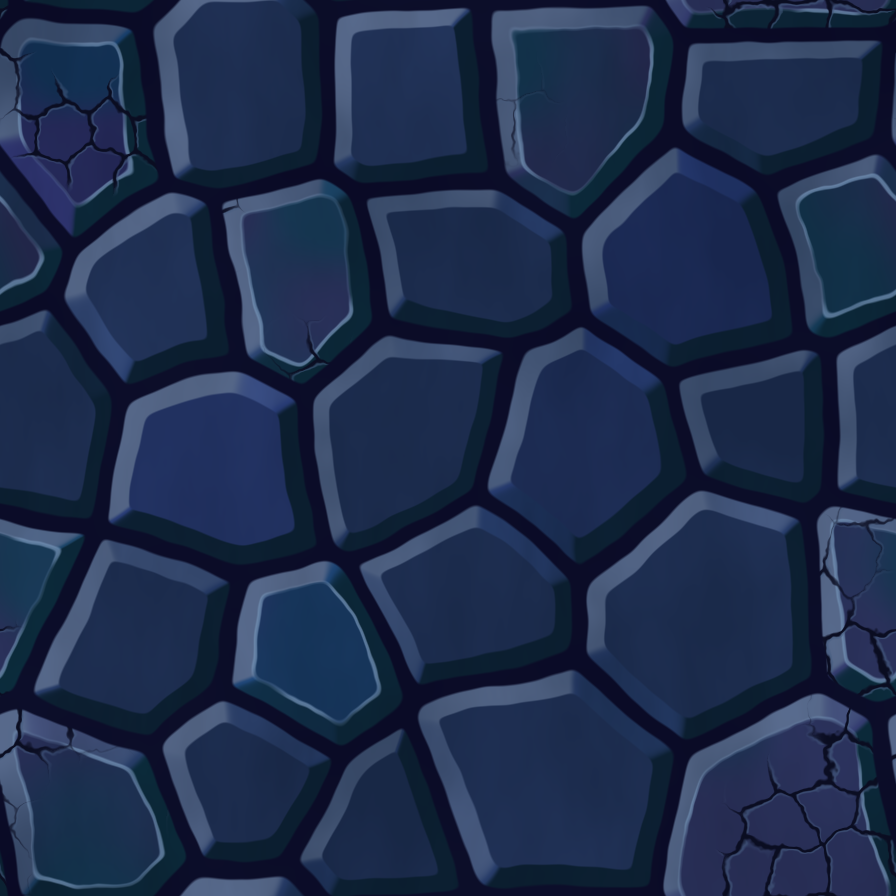
Reproduce this texture procedurally as a Shadertoy shader.

```glsl
struct Stone {
    vec2 id;
    float edge;    // distance to the border, in canvas units
    float facing;  // how far the nearest side turns to the light
};

vec3 hash(vec2 p) {
    vec3 q = fract(p.xyx * vec3(0.1031, 0.1030, 0.0973));
    q += dot(q, q.yxz + 33.33);
    return fract((q.xxy + q.yzz) * q.zyx);
}

// Value noise that wraps after the given number of cells
float noise(vec2 uv, vec2 period) {
    vec2 p = uv * period, c = floor(p), f = p - c;
    f = f * f * (3.0 - 2.0 * f);
    vec2 a = mod(c, period), b = mod(c + 1.0, period);
    return mix(mix(hash(a).x, hash(vec2(b.x, a.y)).x, f.x),
               mix(hash(vec2(a.x, b.y)).x, hash(b).x, f.x), f.y);
}

float fbm(vec2 uv, vec2 period) {
    float sum = 0.0, amp = 0.53;
    for (int i = 0; i < 4; i++) {
        sum += amp * noise(uv, period);
        uv += 0.37;
        period *= 2.0;
        amp *= 0.5;
    }
    return sum;
}

// Cell centre in xy, cell weight in z
vec3 site(vec2 cell, float n) {
    vec2 id = mod(cell, n);
    vec3 h = hash(id + n * 3.0);
    float rowShift = 0.5 * mod(id.y, 2.0);
    return vec3(cell + 0.5 + 0.55 * (h.xy - 0.5) + vec2(rowShift - 0.25, 0.0), 0.28 * h.z);
}

// Weighted Voronoi cells with slightly rounded corners
Stone stones(vec2 uv, float n) {
    vec2 p = uv * n, base = floor(p), owner = base;
    vec3 own = vec3(0.0);
    float best = 1e5;
    for (int y = -2; y <= 2; y++)
    for (int x = -2; x <= 2; x++) {
        vec2 cell = base + vec2(x, y);
        vec3 s = site(cell, n);
        float power = dot(p - s.xy, p - s.xy) - s.z;
        if (power < best) { best = power; owner = cell; own = s; }
    }
    float sum = 1e-30, light = 0.0;
    for (int y = -2; y <= 2; y++)
    for (int x = -2; x <= 2; x++) {
        vec2 cell = base + vec2(x, y);
        if (cell == owner) continue;
        vec3 s = site(cell, n);
        vec2 across = s.xy - own.xy;
        float span = length(across);
        float power = dot(p - s.xy, p - s.xy) - s.z;
        float w = exp(-60.0 * (power - best) / (2.0 * span));
        sum += w;
        light += w * dot(across / span, vec2(-0.75, 0.66));
    }
    return Stone(mod(owner, n), -log(sum) / (60.0 * n), light / sum);
}

void mainImage(out vec4 fragColor, in vec2 fragCoord) {
    vec2 uv = fragCoord / iResolution.xy;
    float soft = max(0.0013, 0.8 / iResolution.y);

    // Gently bent outlines
    vec2 bend = vec2(fbm(uv, vec2(6)), fbm(uv + 0.43, vec2(6))) - 0.5;
    Stone s = stones(uv + 0.03 * bend, 5.0);
    vec3 h = hash(s.id + 41.0);
    float worn = step(0.68, h.z);

    // Painted faces
    float cloud = fbm(uv, vec2(5));
    float brush = fbm(uv + 0.05 * bend, vec2(22, 7));
    float tone = 0.7 * h.x + 0.8 * (cloud - 0.5) + 0.5 * (brush - 0.5);
    vec3 face = mix(vec3(0.095, 0.155, 0.275), vec3(0.14, 0.21, 0.365), clamp(tone, 0.0, 1.0));
    face += vec3(0.0, -0.005, 0.035) * smoothstep(0.6, 0.9, h.y);
    vec3 tint = mix(vec3(-0.03, 0.03, 0.0), vec3(0.035, -0.005, 0.01),
                    smoothstep(0.3, 0.7, noise(uv + 0.2, vec2(7))));
    face += worn * tint;

    // Bevel: pale to the upper left, dark teal to the lower right
    float gap = 0.0085 + 0.003 * (noise(uv, vec2(9)) - 0.5);
    float rim = gap + 0.021 + 0.004 * (h.y - 0.5) + worn * 0.016 * (fbm(uv, vec2(13)) - 0.5);
    vec3 pale = mix(vec3(0.22, 0.29, 0.41), vec3(0.33, 0.40, 0.53), smoothstep(0.35, 0.85, h.x * 0.4 + cloud * 0.9));
    vec3 shade = mix(vec3(0.045, 0.12, 0.19), vec3(0.04, 0.18, 0.24), worn * cloud);
    vec3 bevel = mix(shade, face * 1.25, smoothstep(-0.4, 0.15, s.facing));
    bevel = mix(bevel, pale, smoothstep(0.1, 0.65, s.facing));
    bevel *= 0.92 + 0.16 * brush;
    vec3 col = mix(bevel, face, smoothstep(rim - soft, rim + soft, s.edge));

    // Chipped highlights along the worn inner edges
    float chip = smoothstep(0.35, 0.65, noise(uv + 0.6, vec2(17)));
    float line = 1.0 - smoothstep(0.0008, 0.0008 + 2.0 * soft, abs(s.edge - rim));
    col = mix(col, vec3(0.44, 0.56, 0.70), worn * line * (0.2 + 0.55 * chip));

    // Branching cracks with a lit lip
    vec2 jag = vec2(fbm(uv, vec2(31)), fbm(uv + 0.71, vec2(31))) - 0.5;
    Stone crack = stones(uv + 0.028 * jag, 17.0);
    float open = worn * smoothstep(0.5, 0.68, noise(uv + 0.15, vec2(8)));
    float width = 0.0022 * open;
    float lip = smoothstep(width + 3.0 * soft, width + soft, crack.edge) * smoothstep(0.0, 0.6, crack.facing);
    col = mix(col, vec3(0.27, 0.36, 0.50), 0.6 * open * lip);
    col = mix(col, vec3(0.04, 0.05, 0.13), open * smoothstep(width + soft, width - soft, crack.edge));

    // Dark joints
    vec3 joint = mix(vec3(0.035, 0.035, 0.14), vec3(0.05, 0.06, 0.17), cloud);
    col = mix(joint, col, smoothstep(gap - soft, gap + 1.5 * soft, s.edge));
    fragColor = vec4(col, 1.0);
}
```
